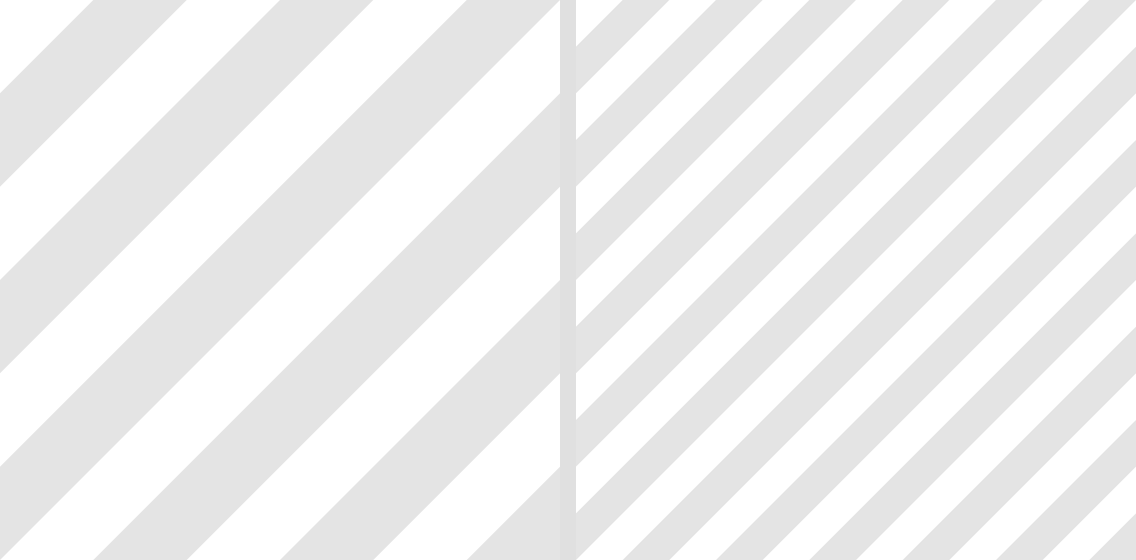
Left: one tile. Right: repeated 2 by 2.
Write a WebGL 1 fragment shader that draws this pattern.

```glsl
precision highp float;

uniform vec2 u_resolution;

const float REPEATS = 3.0;      // whole stripes along each side
const float BAND_SHARE = 0.5;   // grey part of one period
const float BAND_CENTER = 0.75; // middle of the grey part
const vec3 WHITE = vec3(1.0);
const vec3 PALE_GREY = vec3(0.894);

// Signed distance to the band edge in periods, positive inside
float bandDistance(float phase, float center, float share) {
    float offset = abs(fract(phase - center + 0.5) - 0.5);
    return 0.5 * share - offset;
}

// Edge coverage blended over one pixel
float coverage(float dist, float pixel) {
    return clamp(dist / pixel + 0.5, 0.0, 1.0);
}

void main() {
    vec2 uv = gl_FragCoord.xy / u_resolution;

    // Rising diagonal stripes
    float phase = REPEATS * (uv.x - uv.y);
    float pixel = REPEATS * length(1.0 / u_resolution);

    float band = coverage(bandDistance(phase, BAND_CENTER, BAND_SHARE), pixel);
    gl_FragColor = vec4(mix(WHITE, PALE_GREY, band), 1.0);
}
```
